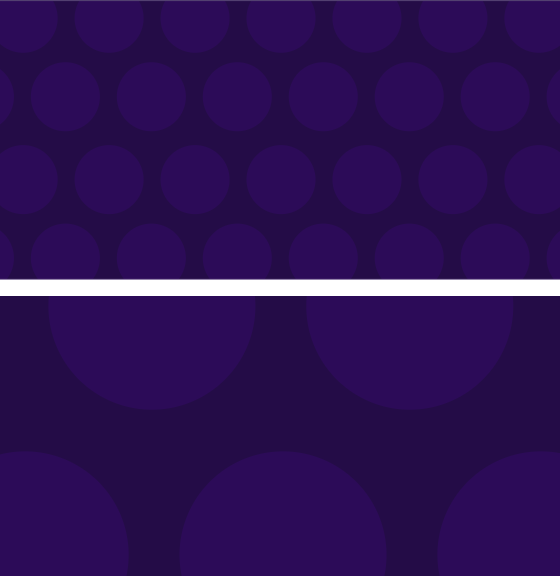
Top: the whole. Bottom: its middle third, enlarged.
Give the GLSL for this pattern, as a Shadertoy shader.

```glsl
// Staggered rows of large violet dots on a dark purple ground, with pale hairlines at top and bottom.

// Lengths are fractions of the canvas height
#define PITCH vec2(0.3070, 0.5763)
#define DOT_RADIUS 0.1232
#define ROW_A vec2(1.0036, 0.3585)
#define ROW_B vec2(1.1545, 0.6545)
#define EDGE_WIDTH 0.0039
#define GROUND_COLOR vec3(0.141, 0.048, 0.279)
#define DOT_COLOR vec3(0.173, 0.042, 0.347)
#define TOP_EDGE_COLOR vec3(0.32, 0.25, 0.44)
#define BOTTOM_EDGE_COLOR vec3(0.58, 0.52, 0.67)

// Signed distance to the nearest dot of a lattice through the given center
float dotLattice(vec2 p, vec2 center) {
    vec2 cell = (fract((p - center) / PITCH + 0.5) - 0.5) * PITCH;
    return length(cell) - DOT_RADIUS;
}

// Antialiased coverage of a signed distance
float coverage(float dist, float pixel) {
    return clamp(0.5 - dist / pixel, 0.0, 1.0);
}

void mainImage(out vec4 fragColor, in vec2 fragCoord) {
    float pixel = 1.0 / iResolution.y;
    vec2 p = fragCoord * pixel;

    // Two interleaved lattices form the staggered rows
    float dots = min(dotLattice(p, ROW_A), dotLattice(p, ROW_B));
    vec3 color = mix(GROUND_COLOR, DOT_COLOR, coverage(dots, pixel));

    // Hairlines along the horizontal borders, the lower one brighter
    color = mix(color, TOP_EDGE_COLOR, coverage(1.0 - p.y - EDGE_WIDTH, pixel));
    color = mix(color, BOTTOM_EDGE_COLOR, coverage(p.y - EDGE_WIDTH, pixel));

    fragColor = vec4(color, 1.0);
}
```
